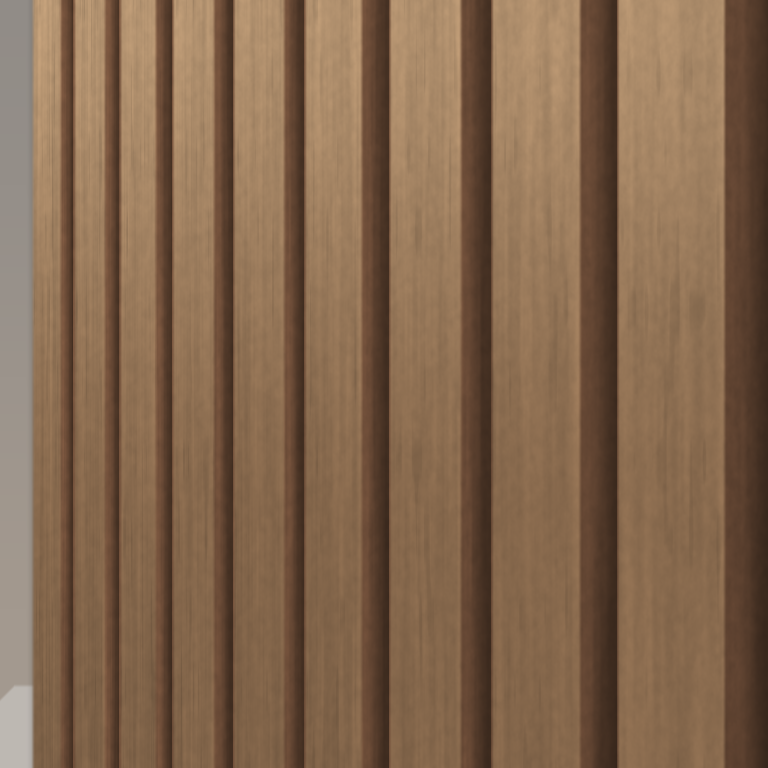
Give the GLSL for this texture, as a Shadertoy shader.

```glsl
#define PANEL_LEFT 0.043
#define FIRST_PITCH 0.0494
#define PERSPECTIVE 0.06
#define FACE_SHARE 0.715
#define FACE_JITTER 0.05
#define EDGE_BLUR 0.003
#define GRAIN 0.09
#define SPECKLE 0.09

const vec3 WOOD_LIGHT = vec3(0.72, 0.59, 0.45);
const vec3 WOOD_MID = vec3(0.525, 0.405, 0.295);
const vec3 GROOVE_LIT = vec3(0.42, 0.295, 0.215);
const vec3 GROOVE_DARK = vec3(0.25, 0.175, 0.125);
const vec3 WALL_TOP = vec3(0.57, 0.55, 0.53);
const vec3 WALL_LOW = vec3(0.64, 0.60, 0.56);
const vec3 SKIRTING = vec3(0.74, 0.72, 0.70);

float hash(vec2 p) {
    return fract(sin(dot(p, vec2(127.1, 311.7))) * 43758.5453);
}

float noise(vec2 p) {
    vec2 i = floor(p), f = fract(p);
    f = f * f * (3.0 - 2.0 * f);
    return mix(mix(hash(i), hash(i + vec2(1, 0)), f.x),
               mix(hash(i + vec2(0, 1)), hash(i + vec2(1, 1)), f.x), f.y);
}

float fbm(vec2 p) {
    float sum = 0.0, amp = 0.5;
    for (int k = 0; k < 3; k++) {
        sum += amp * noise(p);
        p = p * 2.03 + 17.0;
        amp *= 0.5;
    }
    return sum / 0.875;
}

// Plain wall with a pale skirting board in the lower corner
vec3 wallColor(vec2 p, float blur) {
    vec3 wall = mix(WALL_LOW, WALL_TOP, smoothstep(0.1, 1.0, p.y));
    float top = min(0.088 + p.x, 0.107);
    float board = 1.0 - smoothstep(-blur, blur, p.y - top);
    return mix(wall, SKIRTING, board) * (1.0 - 0.1 * smoothstep(0.034, 0.044, p.x));
}

vec3 slatColor(vec2 p, float blur) {
    // Slat coordinate: pitch widens to the right in perspective
    float d = p.x - PANEL_LEFT;
    float depth = FIRST_PITCH + PERSPECTIVE * d;
    float u = d / depth;
    float id = max(floor(u), 0.0);
    float f = u - id;
    float soft = blur * FIRST_PITCH / (depth * depth);
    float width = FACE_SHARE + FACE_JITTER * (hash(vec2(id, 3.7)) - 0.5);

    // Grain: long streaks along each slat, fine tilted speckle, dark pores
    float streak = fbm(vec2(f * 13.0 + id * 31.0, p.y * 2.2 + id * 5.0)) - 0.5;
    float fine = noise(vec2(f * 38.0 + id * 57.0, p.y * 7.0)) - 0.5;
    float speck = fbm(vec2(p.x * 130.0 - p.y * 30.0, p.y * 75.0 + p.x * 40.0)) - 0.5;
    float pore = smoothstep(0.76, 0.95, noise(vec2(f * 24.0 + id * 19.0, p.y * 10.0 + id)));
    float texture1 = 1.0 + GRAIN * (1.6 * streak + 0.6 * fine) + SPECKLE * speck;

    // Front face, lit from above
    float light = smoothstep(0.3, 1.08, p.y) * mix(1.0, 0.75, p.x);
    light += 0.1 * (hash(vec2(id, 9.1)) - 0.5) + 0.06;
    vec3 face = mix(WOOD_MID, WOOD_LIGHT, light);
    face *= 1.0 - 0.08 * (1.0 - smoothstep(0.0, 0.5, p.y)) * (1.0 - p.x);
    face *= texture1 * (1.0 - 0.07 * pore);
    face *= 1.0 + 0.06 * smoothstep(width - 0.07, width - 0.01, f);

    // Groove, falling into shade towards the next slat
    float g = clamp((f - width) / (1.0 - width), 0.0, 1.0);
    vec3 groove = mix(GROOVE_LIT, GROOVE_DARK, smoothstep(0.15, 1.0, g));
    groove *= mix(1.12, 0.9, p.x) * (0.96 + 0.1 * p.y);
    groove *= 1.0 + 1.4 * (texture1 - 1.0);

    float lead = id < 0.5 ? 1.0 : smoothstep(0.0, 1.5 * soft, f);
    float front = lead * (1.0 - smoothstep(width - soft, width + soft, f));
    return mix(groove, face, front);
}

void mainImage(out vec4 fragColor, in vec2 fragCoord) {
    vec2 p = fragCoord / iResolution.xy;
    float blur = max(EDGE_BLUR, 1.0 / iResolution.x);
    float panel = smoothstep(-blur, blur, p.x - PANEL_LEFT);
    vec3 color = mix(wallColor(p, blur), slatColor(p, blur), panel);
    fragColor = vec4(clamp(color, 0.0, 1.0), 1.0);
}
```
